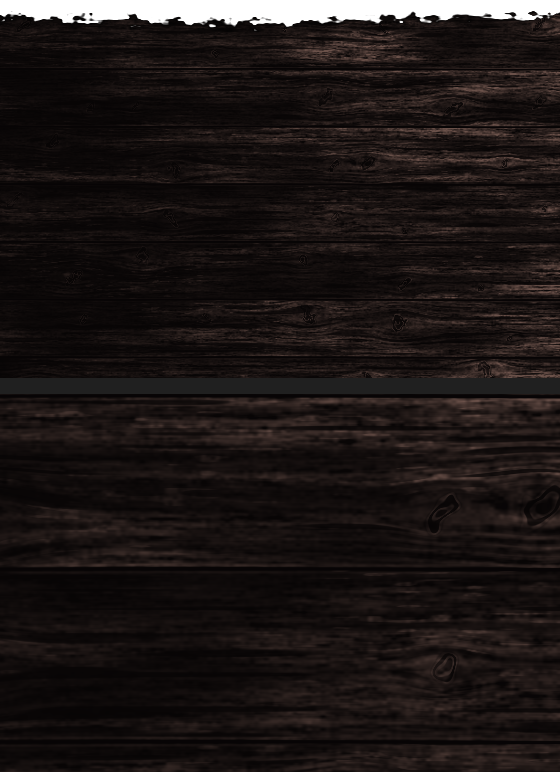
Top, the full canvas; bottom, a detail of the centre.
A WebGL 1 fragment shader for this texture:

```glsl
precision highp float;
uniform vec2 u_resolution;

float hash(vec2 p) {
  vec3 q = fract(vec3(p.xyx) * vec3(0.1031, 0.1030, 0.0973));
  q += dot(q, q.yzx + 33.33);
  return fract((q.x + q.y) * q.z);
}

float noise(vec2 p) {
  vec2 i = floor(p), f = fract(p);
  f = f * f * (3.0 - 2.0 * f);
  return mix(mix(hash(i), hash(i + vec2(1.0, 0.0)), f.x),
             mix(hash(i + vec2(0.0, 1.0)), hash(i + 1.0), f.x), f.y);
}

float fbm(vec2 p) {
  float sum = 0.0, amp = 0.5;
  for (int i = 0; i < 4; i++) {
    sum += amp * noise(p);
    p = p * 2.03 + 17.3;
    amp *= 0.5;
  }
  return sum / 0.9375;
}

void main() {
  // Canvas heights, with y measured down from the top
  vec2 p = gl_FragCoord.xy / u_resolution.y;
  p.y = 1.0 - p.y;
  float px = 1.0 / u_resolution.y;

  // Horizontal planks
  float plankHeight = 0.1525;
  float v = (p.y - 0.183 + 0.003 * (noise(vec2(p.x * 3.0, 4.0)) - 0.5)) / plankHeight + 1.0;
  float row = max(floor(v), 0.0);
  float y = (v - row) * plankHeight;
  float offset = row * 9.7;

  // Knots push the grain lines aside
  float push = 0.0, knotMask = 0.0, knotRing = 0.0, halo = 0.0;
  for (int i = 0; i < 5; i++) {
    vec2 id = vec2(float(i) * 7.0 + 3.0, row * 13.0 + 5.0);
    vec2 center = vec2((float(i) + 0.1 + 0.8 * hash(id)) * 0.31,
                       (0.2 + 0.6 * hash(id + 31.0)) * plankHeight);
    float size = mix(0.008, 0.026, pow(hash(id + 57.0), 1.5));
    vec2 d = vec2(p.x, y) - center;
    push += 0.75 * d.y * exp(-dot(d, d * vec2(0.12, 0.3)) / (size * size));
    d.x += d.y * (hash(id + 83.0) - 0.5) * 1.8;
    d += (vec2(noise(p * 90.0), noise(p * 90.0 + 40.0)) - 0.5) * size * 0.8;
    float r = length(d * vec2(1.3, 0.75)) / size;
    float m = 1.0 - smoothstep(0.7, 1.2, r);
    knotMask = max(knotMask, m);
    knotRing += m * smoothstep(0.3, 0.9, 0.5 + 0.5 * sin(r * 14.0 + 2.0)) * smoothstep(0.1, 0.6, r);
    halo += exp(-dot(d, d * vec2(0.5, 0.12)) / (size * size));
  }

  // Wood grain, from broad streaks to crisp fibers
  float g = y - push + 0.006 * (noise(vec2(p.x * 4.0, y * 14.0 + offset)) - 0.5);
  float streak = fbm(vec2(p.x * 2.2 + offset, g * 42.0 + offset));
  float fiber = fbm(vec2(p.x * 12.0 + offset, g * 210.0));
  float rings = 0.5 + 0.5 * sin(g * 620.0 + 9.0 * noise(vec2(p.x * 1.8, g * 26.0 + offset)));
  float pores = noise(vec2(p.x * 95.0, g * 360.0 + offset));
  float grit = noise(p * vec2(240.0, 340.0) + offset);
  float patches = fbm(vec2(p.x * 3.2 + offset, y * 13.0 + offset));
  float stain = fbm(vec2(p.x * 9.0 + offset, y * 12.0 + offset));

  // Worn light wood, brightest toward the right
  float exposure = 0.24 + 0.78 * smoothstep(0.05, 1.45, p.x);
  exposure *= 0.85 + 0.3 * hash(vec2(row, 71.0));
  float light = 0.12 + 0.66 * smoothstep(0.28, 0.8, streak) * smoothstep(0.15, 0.75, patches);
  float detail = 0.9 + 1.8 * (fiber - 0.5) + 0.3 * (rings - 0.5);
  detail += 0.9 * (pores - 0.5) + 0.6 * (grit - 0.5);
  light *= max(detail, 0.05) * exposure * (0.5 + stain);
  light += 0.22 * halo * smoothstep(0.4, 0.9, rings) * fiber * (0.3 + exposure);
  light = mix(light, 0.75 * knotRing * (0.25 + exposure) * fiber * (0.5 + grit), 0.8 * knotMask);

  // Broken pale scratches and thin dark cracks along the grain
  float scratch = smoothstep(0.72, 0.88, noise(vec2(p.x * 34.0, g * 300.0 + offset)));
  light += 0.24 * scratch * smoothstep(0.38, 0.65, patches) * (0.25 + exposure) * (0.4 + grit);
  float crack = smoothstep(0.7, 0.85, noise(vec2(p.x * 7.0 + offset, g * 170.0 + 60.0)));
  light *= 1.0 - 0.75 * crack;

  // Seams with a worn lip, strongest under the top plank
  float seam = row < 0.5 ? plankHeight - y : min(y, plankHeight - y);
  float lip = smoothstep(0.0015, 0.003, seam) * (1.0 - smoothstep(0.003, 0.0055, seam));
  float lipWear = smoothstep(0.3, 0.6, noise(vec2(p.x * 9.0, floor(v + 0.5) * 5.0)));
  light += lip * (row < 0.5 ? 0.42 * (0.4 + 0.6 * lipWear) : 0.14 * lipWear) * (0.3 + exposure);
  light *= smoothstep(0.0008, 0.0008 + 1.5 * px, seam);

  vec3 darkWood = vec3(0.027, 0.017, 0.018);
  vec3 paleWood = vec3(0.42, 0.32, 0.29);
  vec3 color = mix(darkWood, paleWood, clamp(light, 0.0, 1.0));

  // Torn top edge: a ragged border with loose flecks and holes around it
  float edge = 0.044 + 0.018 * exp(-pow((p.x - 0.6) / 0.32, 2.0));
  edge += 0.008 * (fbm(vec2(p.x * 14.0, 2.0)) - 0.5);
  float chips = 0.65 * noise(p * vec2(34.0, 85.0)) + 0.35 * noise(p * vec2(95.0, 170.0) + 9.0);
  float roughness = 0.046 + 0.035 * smoothstep(1.34, 1.46, p.x);
  float tear = p.y - edge + roughness * (chips - 0.5);
  color *= 0.4 + 0.6 * smoothstep(0.0, 0.02, tear);
  color = mix(vec3(1.0), color, smoothstep(-1.5 * px, 1.5 * px, tear));

  gl_FragColor = vec4(color, 1.0);
}
```
